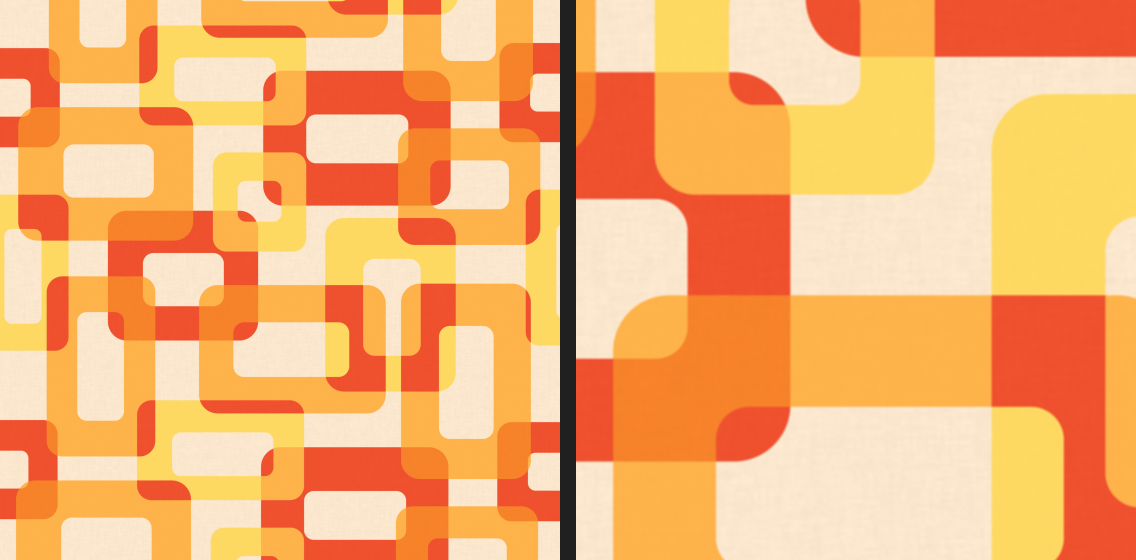
Left: the whole. Right: its middle third, enlarged.
Reproduce this pattern procedurally as a WebGL 2 fragment shader.

```glsl
#version 300 es
precision highp float;

uniform vec2 u_resolution;
out vec4 fragColor;

const vec3 CREAM = vec3(0.982, 0.905, 0.805);
const vec3 YELLOW = vec3(0.995, 0.850, 0.385);
const vec3 ORANGE = vec3(0.995, 0.700, 0.290);
const vec3 RED = vec3(0.937, 0.315, 0.180);
const vec3 DEEP_ORANGE = vec3(0.965, 0.510, 0.165);

const float UNITS = 768.0;                   // layout units per canvas height
const vec2 COLUMN_STEP = vec2(757.0, -7.0);  // one repeat across
const vec2 ROW_STEP = vec2(-3.0, 510.0);     // one repeat down
const float ROW_SPREAD = 0.013;              // rows fan out to the right
const float OUTER_ROUNDING = 0.145;          // corner radius / shorter side
const float INNER_ROUNDING = 0.2;
const float EDGE_SOFTNESS = 0.9;
const float WEAVE_STRENGTH = 0.035;

// Rings as left, top, right, bottom: five orange, four yellow, three red
const int RING_COUNT = 12;
const int FIRST_YELLOW = 5;
const int FIRST_RED = 9;
const vec4 OUTER[RING_COUNT] = vec4[](
    vec4(64, 379, 213, 626), vec4(25, 147, 265, 330), vec4(273, 391, 529, 567),
    vec4(550, 389, 728, 657), vec4(546, 176, 741, 336),
    vec4(191, 35, 420, 172), vec4(292, 209, 420, 345), vec4(446, 299, 625, 537),
    vec4(-36, 267, 94, 481),
    vec4(361, 97, 618, 282), vec4(148, 289, 354, 467), vec4(-72, 66, 82, 202));
const vec4 INNER[RING_COUNT] = vec4[](
    vec4(106, 428, 170, 577), vec4(87, 198, 211, 271), vec4(320, 442, 479, 517),
    vec4(602, 447, 677, 602), vec4(590, 220, 698, 287),
    vec4(239, 79, 378, 139), vec4(326, 248, 386, 304), vec4(498, 355, 577, 488),
    vec4(6, 314, 57, 444),
    vec4(420, 157, 560, 224), vec4(196, 347, 307, 420), vec4(-30, 108, 42, 160));

float hash(vec2 p) {
    return fract(sin(dot(p, vec2(127.1, 311.7))) * 43758.5453);
}

float noise(vec2 p) {
    vec2 cell = floor(p);
    vec2 f = fract(p);
    f = f * f * (3.0 - 2.0 * f);
    return mix(mix(hash(cell), hash(cell + vec2(1, 0)), f.x),
               mix(hash(cell + vec2(0, 1)), hash(cell + vec2(1, 1)), f.x), f.y);
}

// Signed distance to a box given by its edges, with proportional corners
float roundedBox(vec2 p, vec4 box, float rounding) {
    vec2 halfSize = 0.5 * (box.zw - box.xy);
    float radius = 2.0 * rounding * min(halfSize.x, halfSize.y);
    vec2 q = abs(p - 0.5 * (box.xy + box.zw)) - halfSize + radius;
    return length(max(q, 0.0)) + min(max(q.x, q.y), 0.0) - radius;
}

// Move p into the repeat that holds the nearest copy of a ring
vec2 wrapToRing(vec2 p, vec2 center) {
    float column = round((p.x - center.x) / COLUMN_STEP.x);
    p -= column * COLUMN_STEP;
    float ringX = center.x + column * COLUMN_STEP.x;
    vec2 rowStep = ROW_STEP + vec2(0.0, ROW_SPREAD * ringX);
    return p - round((p.y - center.y) / rowStep.y) * rowStep;
}

float ringDistance(vec2 p, vec4 outer, vec4 inner) {
    vec2 q = wrapToRing(p, 0.5 * (outer.xy + outer.zw));
    return max(roundedBox(q, outer, OUTER_ROUNDING),
               -roundedBox(q, inner, INNER_ROUNDING));
}

// Fine threads running both ways, centred on zero
float weave(vec2 p) {
    float threads = noise(p * vec2(0.12, 0.55)) + noise(p * vec2(0.55, 0.12) + 40.0);
    return 0.35 * threads + 0.3 * noise(p * 0.6 + 90.0) - 0.5;
}

void main() {
    float pixel = UNITS / u_resolution.y;
    vec2 p = vec2(gl_FragCoord.x, u_resolution.y - gl_FragCoord.y) * pixel;
    float edge = max(EDGE_SOFTNESS, 0.7 * pixel);

    // Coverage of each ink
    float orange = 0.0;
    float yellow = 0.0;
    float red = 0.0;
    for (int i = 0; i < RING_COUNT; i++) {
        float ink = 1.0 - smoothstep(-edge, edge, ringDistance(p, OUTER[i], INNER[i]));
        if (i < FIRST_YELLOW) orange = max(orange, ink);
        else if (i < FIRST_RED) yellow = max(yellow, ink);
        else red = max(red, ink);
    }

    // Each pair of overlapping inks has its own colour
    vec3 withoutOrange = mix(mix(CREAM, YELLOW, yellow), mix(RED, ORANGE, yellow), red);
    vec3 withOrange = mix(mix(ORANGE, RED, yellow), DEEP_ORANGE, red);
    vec3 color = mix(withoutOrange, withOrange, orange);

    // Cloth shows most where it is bare
    float bare = 1.0 - max(orange, max(yellow, red));
    color *= 1.0 + WEAVE_STRENGTH * mix(0.6, 1.3, bare) * weave(p);
    fragColor = vec4(clamp(color, 0.0, 1.0), 1.0);
}
```
